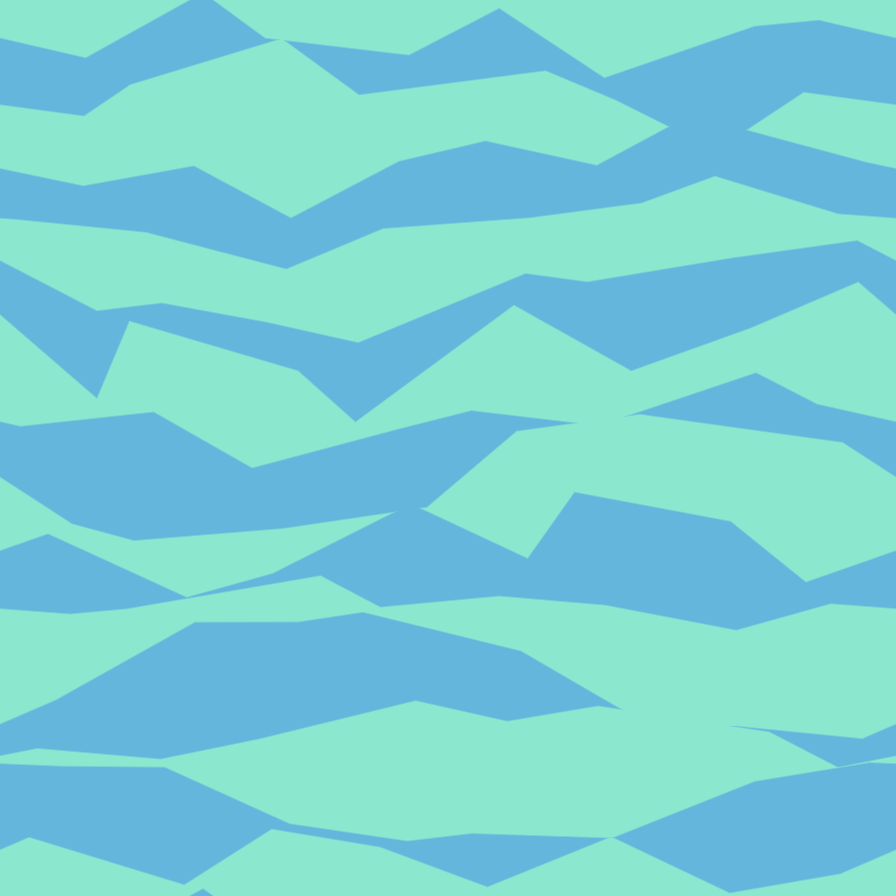
Write a three.js fragment shader that draws this pattern.

```glsl
// Angular two-tone tiger camouflage: horizontal bands with straight-sided edges.
// Each edge is a polyline through jittered knots; where two edges cross, a band
// or gap tapers to a point. Knots and rows wrap, so the square tiles.

varying vec2 vUv;

const vec3 MINT = vec3(0.55, 0.905, 0.81);
const vec3 BLUE = vec3(0.395, 0.715, 0.865);
const float BANDS = 7.0;         // blue bands from bottom to top
const float KNOTS = 8.0;         // corners along each edge (even)
const float BLUE_SHARE = 0.458;  // mean band thickness per row
const float JITTER_X = 0.76;     // sideways knot scatter, in knot cells
const float JITTER_Y = 0.126;    // vertical knot scatter, in canvas units
const float DRIFT = 0.025;       // slow sway shared by neighbouring edges
const float SOFTNESS = 0.002;    // width of the edge blend
const float SEED = 3.0;
const float TAU = 6.28318;

float hash(vec2 p) {
  return fract(sin(dot(p, vec2(127.1, 311.7)) + SEED * 17.3) * 43758.5);
}

// Corner number i of an edge; its height is relative to the edge's mean
vec2 knot(float i, float edge) {
  float id = mod(i, KNOTS);
  float line = mod(edge, 2.0 * BANDS);
  float x = (i + 0.5 + JITTER_X * (hash(vec2(id, line)) - 0.5)) / KNOTS;
  // Opposite offsets half a turn apart keep the colour shares balanced
  float side = id < 0.5 * KNOTS ? 1.0 : -1.0;
  float offset = hash(vec2(mod(id, 0.5 * KNOTS) + 31.0, line + 57.0)) - 0.5;
  float sway = sin(TAU * (x - 0.5 * line / BANDS));
  return vec2(x, side * JITTER_Y * offset + DRIFT * sway);
}

// Signed distance above the edge polyline, measured across its slope
float aboveEdge(vec2 p, float edge, float meanHeight) {
  float cell = floor(p.x * KNOTS);
  vec2 a = knot(cell, edge);
  vec2 b;
  if (p.x < a.x) {
    b = a;
    a = knot(cell - 1.0, edge);
  } else {
    b = knot(cell + 1.0, edge);
  }
  float slope = (b.y - a.y) / (b.x - a.x);
  float height = meanHeight + a.y + slope * (p.x - a.x);
  return (p.y - height) / sqrt(1.0 + slope * slope);
}

void main() {
  // Union of all bands, with spare rows below and above for wrapping
  float inside = -1.0;
  for (float row = -2.0; row < BANDS + 2.0; row += 1.0) {
    float low = (row + 0.5 - 0.5 * BLUE_SHARE) / BANDS;
    float high = (row + 0.5 + 0.5 * BLUE_SHARE) / BANDS;
    float band = min(aboveEdge(vUv, 2.0 * row, low),
                     -aboveEdge(vUv, 2.0 * row + 1.0, high));
    inside = max(inside, band);
  }
  float cover = clamp(0.5 + inside / SOFTNESS, 0.0, 1.0);
  gl_FragColor = vec4(mix(MINT, BLUE, cover), 1.0);
}
```
